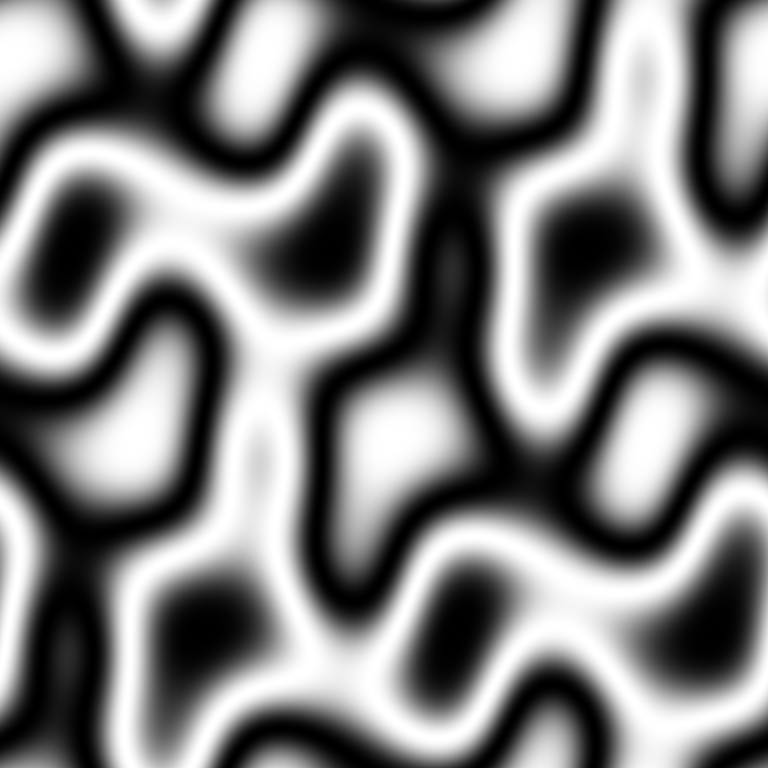
Give the GLSL for this texture, as a WebGL 2 fragment shader.

```glsl
#version 300 es
precision highp float;

uniform vec2 u_resolution;
out vec4 fragColor;

// Whole-number frequencies keep every wave periodic across the canvas
#define ROW_FREQ vec2(0.0, 2.0)
#define ROW_PHASE -0.354
#define SLANT_FREQ vec2(3.0, -1.0)
#define SLANT_PHASE 0.392
#define BLEND_FREQ vec2(2.0, 2.0)
#define BLEND_PHASE 0.011
#define BLEND_DEPTH 0.25
#define FOLD 1.5

const float PI = 3.14159265;

// Plane wave in -1..1, phase measured in turns
float wave(vec2 p, vec2 freq, float phase) {
    return cos(2.0 * PI * (dot(p, freq) + phase));
}

void main() {
    vec2 p = gl_FragCoord.xy / u_resolution;

    // Two crossing waves, whose balance drifts along the diagonal
    float rows = wave(p, ROW_FREQ, ROW_PHASE);
    float slants = wave(p, SLANT_FREQ, SLANT_PHASE);
    float balance = 0.5 + BLEND_DEPTH * wave(p, BLEND_FREQ, BLEND_PHASE);
    float height = mix(slants, rows, balance);

    // Folding the height through a sine makes the soft outlined bands
    float shade = 0.5 + 0.5 * sin(FOLD * PI * height);
    fragColor = vec4(vec3(shade), 1.0);
}
```
